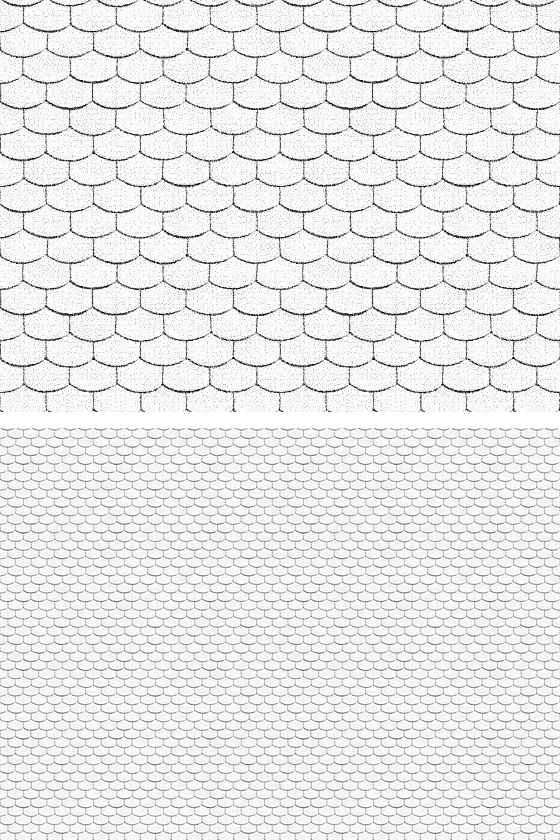
Top, the tile; bottom, the same tile 3 across and 3 down.
Give the GLSL for this pattern, as a WebGL 1 fragment shader.

```glsl
precision highp float;
uniform vec2 u_resolution;

#define GRID vec2(12.0, 16.0)   // scales across and rows down
#define PERIOD vec2(6.0, 8.0)   // scales before the wear repeats
#define ROW_SHIFT 0.77          // height of the first scallop, in rows
#define SAG 0.175               // scallop depth, in scale widths
#define ARC_WIDTH 0.0165        // half widths, in scale widths
#define JOINT_WIDTH 0.011
#define WOBBLE 0.035
#define ROUGHNESS 0.022
#define GRAIN 0.23
#define PAPER vec3(0.985)
#define INK vec3(0.05)

float hash(vec2 p) {
  vec3 q = fract(vec3(p.xyx) * vec3(0.1031, 0.1030, 0.0973));
  q += dot(q, q.yzx + 33.33);
  return fract((q.x + q.y) * q.z);
}

float cornerSlope(vec2 cell, vec2 offset, vec2 period) {
  float angle = 6.2832 * hash(mod(cell, period) + 7.0);
  return dot(vec2(cos(angle), sin(angle)), offset);
}

// Gradient noise that wraps after PERIOD scales.
float noise(vec2 p, vec2 freq) {
  vec2 period = PERIOD * freq;
  p *= freq;
  vec2 i = floor(p);
  vec2 f = p - i;
  vec2 u = f * f * f * (f * (f * 6.0 - 15.0) + 10.0);
  vec2 e = vec2(1.0, 0.0);
  float low = mix(cornerSlope(i, f, period), cornerSlope(i + e, f - e, period), u.x);
  float high = mix(cornerSlope(i + e.yx, f - e.yx, period), cornerSlope(i + 1.0, f - 1.0, period), u.x);
  return mix(low, high, u.y);
}

float stroke(float dist, float halfWidth, float pixel) {
  return clamp((halfWidth - dist) / pixel + 0.5, 0.0, 1.0);
}

// Ink of one row of scales; y is the height above its scallop bottoms.
float scaleRow(float x, float y, float row, float rough, float pixel) {
  x += 0.5 * (1.0 - mod(row, 2.0));
  float column = floor(x);
  float across = x - column - 0.5;
  vec2 id = mod(vec2(column, row), PERIOD);

  // Scallop: heavy at the bottom, fading towards its right end.
  float tilt = (hash(id + 31.0) - 0.5) * 0.05;
  float radius = (0.25 + SAG * SAG) / (2.0 * SAG);
  vec2 toCenter = vec2(across, y - tilt * across - radius);
  float arcDist = abs(length(toCenter) - radius);
  float heavy = 0.85 + 0.4 * pow(hash(id + 53.0), 4.0);
  float taper = 1.1 - 1.2 * across * across - 0.5 * smoothstep(0.2, 0.5, across);
  float fade = 1.0 - 0.45 * smoothstep(0.32, 0.48, across);
  float ink = fade * stroke(arcDist + rough, ARC_WIDTH * heavy * taper, pixel);

  // Upright joint between neighbours, up to the row above.
  float edge = floor(x + 0.5);
  float lean = (hash(mod(vec2(edge, row), PERIOD) + 71.0) - 0.5) * 0.03;
  float fromEdge = x - edge - lean;
  float above = smoothstep(SAG - 0.02, SAG + 0.02, y);
  ink = max(ink, above * 0.85 * stroke(abs(fromEdge) + rough, JOINT_WIDTH, pixel));

  // Ink pooled in the corner.
  float pool = 0.014 + 0.016 * hash(mod(vec2(edge, row), PERIOD) + 97.0);
  return max(ink, stroke(length(vec2(fromEdge, y - SAG)) + rough, pool, pixel));
}

void main() {
  vec2 p = gl_FragCoord.xy / u_resolution * GRID;
  vec2 cellSize = u_resolution / GRID;
  float rowHeight = cellSize.y / cellSize.x;
  float pixel = 1.0 / cellSize.x;

  // Hand-drawn drift and ragged outline.
  vec2 drift = vec2(noise(p + 0.37, vec2(1.0)), noise(p + 2.61, vec2(1.0)));
  vec2 q = p + WOBBLE * drift * vec2(1.0, 1.6);
  float rough = ROUGHNESS * noise(p, vec2(27.0, 15.0));

  float height = q.y - ROW_SHIFT;
  float baseRow = floor(height);
  float ink = 0.0;
  for (int k = 0; k < 2; k++) {
    float row = baseRow + float(k);
    ink = max(ink, scaleRow(q.x, (height - row) * rowHeight, row, rough, pixel));
  }
  ink *= clamp(0.86 - 0.8 * noise(p + 1.3, vec2(29.0, 16.0)), 0.0, 1.0);

  // Fine speckle, denser in cloudy patches.
  float patches = noise(p + 0.71, vec2(1.0)) + 0.5 * noise(p, vec2(2.0, 3.0));
  float speckle = noise(p, vec2(37.0, 21.0)) + 0.16 * patches;
  float grain = GRAIN * smoothstep(0.12, 0.5, speckle);

  gl_FragColor = vec4(mix(PAPER * (1.0 - grain), INK, ink), 1.0);
}
```
